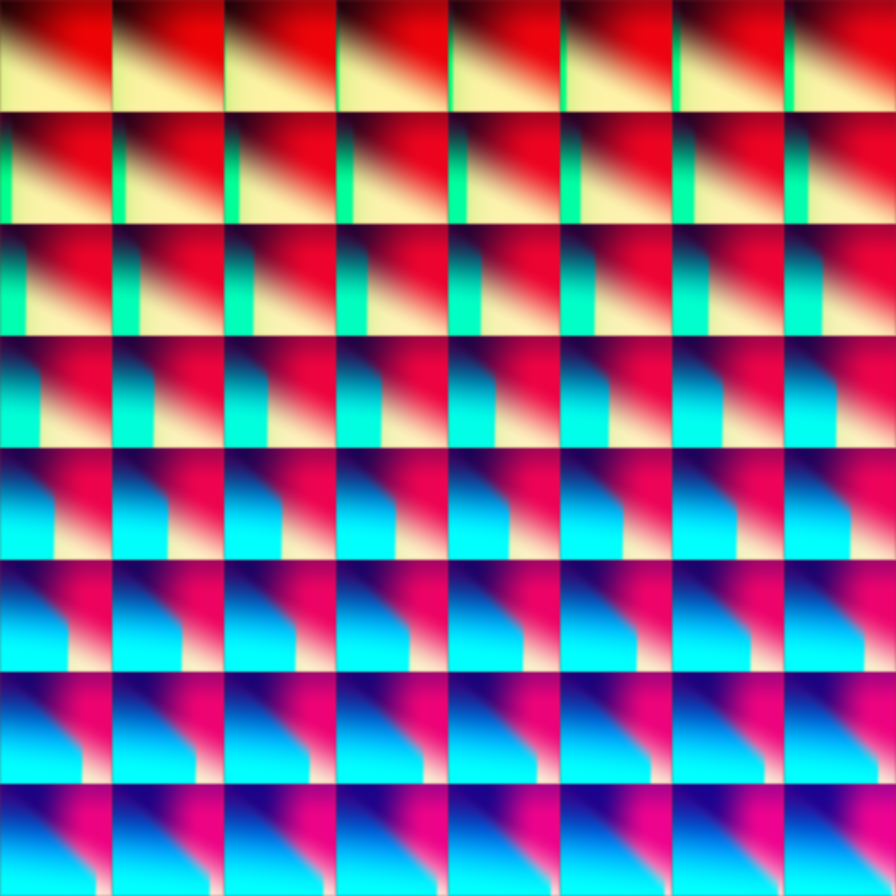
This pattern is drawn by a three.js fragment shader. Its source:

```glsl
#define TILES 8.0
#define EDGE_SOFTNESS 0.018
#define EDGE_LEAN 0.035
#define HAZE_WIDTH 0.24
#define SEAM_BLUR 0.0013
#define SEAM_WIDTH 0.018
#define SEAM_STRENGTH 0.3
#define SEAM_COLOR vec3(0.55, 0.16, 0.2)

varying vec2 vUv;

// Black to red to cream; blue rises with the tile's phase
vec3 warmSide(vec2 p, float phase) {
  float light = smoothstep(0.02, 0.62, p.y - 0.5 * p.x);
  float red = mix(0.14, 0.93, smoothstep(0.45 * phase - 0.1, 0.8, p.x));
  red *= mix(0.72, 1.0, smoothstep(0.0, 0.3, p.y));
  vec3 shade = vec3(red, 0.01, 0.02 + 0.56 * phase);
  vec3 cream = vec3(1.0, 0.95, 0.64 + 0.26 * phase);
  vec3 color = mix(shade, cream, light);

  // Yellow-green tint beside the cool side, strongest at low phase
  float tint = exp(-9.0 * max(p.x - phase, 0.0)) * (1.0 - phase);
  return color - vec3(0.16, 0.0, 0.12) * tint * light;
}

// Indigo to blue to cyan; greener at low phase
vec3 coolSide(vec2 p, float phase) {
  float light = smoothstep(0.0, 0.6 + 0.35 * phase, p.y - 0.12 * p.x);
  float depth = smoothstep(0.0, 0.7, p.y);
  float red = 0.22 * (1.0 - smoothstep(0.0, 0.45, p.y));
  float blue = mix(0.08 + 0.48 * phase, min(1.0, 0.42 + 1.1 * phase), depth);
  return vec3(red, light, blue);
}

// p runs right and down inside one tile
vec3 tileColor(vec2 p, float phase) {
  float edge = phase - 0.02 + EDGE_LEAN * (1.0 - p.y) * phase;
  float upright = 1.0 - smoothstep(-EDGE_SOFTNESS, EDGE_SOFTNESS, p.x - edge);
  float diagonal = 1.0 - smoothstep(0.0, HAZE_WIDTH, p.x - p.y + 0.08);
  vec3 color = mix(warmSide(p, phase), coolSide(p, phase), upright * diagonal);

  // Thin tinted seam around the tile
  vec2 toBorder = min(p, 1.0 - p);
  float seam = 1.0 - smoothstep(0.0, SEAM_WIDTH, min(toBorder.x, toBorder.y));
  return mix(color, SEAM_COLOR, SEAM_STRENGTH * seam);
}

// Phase grows tile by tile, left to right and top to bottom
vec3 grid(vec2 uv) {
  vec2 cell = clamp(vec2(uv.x, 1.0 - uv.y), 0.0, 0.9999) * TILES;
  vec2 index = floor(cell);
  float phase = (index.y * TILES + index.x) / (TILES * TILES);
  return tileColor(fract(cell), phase);
}

void main() {
  // Average nearby samples to soften the seams
  vec3 color = vec3(0.0);
  for (int i = -1; i <= 1; i++) {
    for (int j = -1; j <= 1; j++) {
      color += grid(vUv + SEAM_BLUR * vec2(float(i), float(j)));
    }
  }
  gl_FragColor = vec4(color / 9.0, 1.0);
}
```
